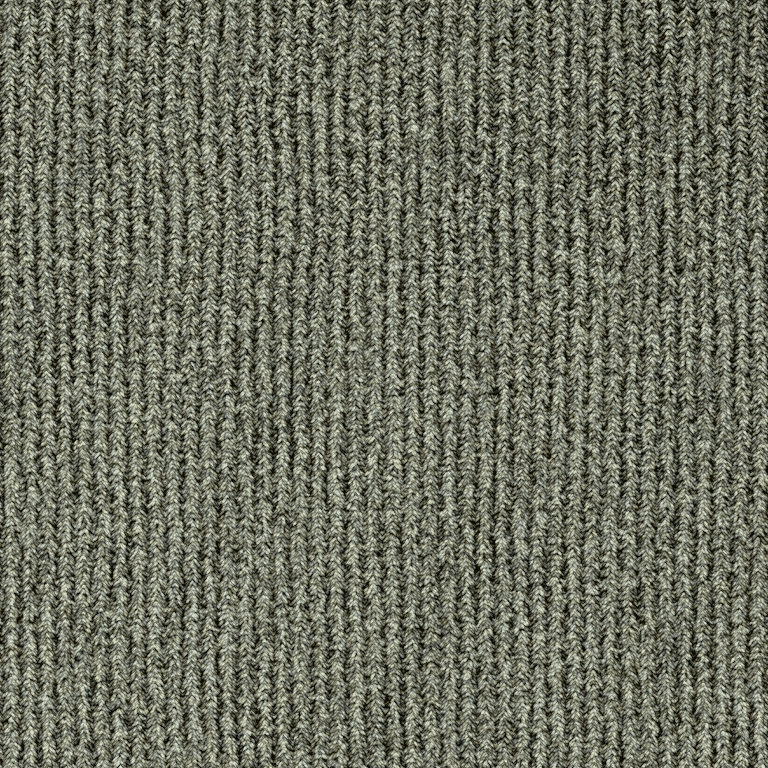
Reproduce this texture procedurally as a WebGL 2 fragment shader.

```glsl
#version 300 es
precision highp float;
// Ribbed grey-green woven cloth: vertical cords of crisp, tightly packed loops.
uniform vec2 u_resolution;
out vec4 fragColor;

float hash(vec2 p) {
    return fract(sin(dot(p, vec2(127.1, 311.7))) * 43758.5453);
}

float noise(vec2 p) {
    vec2 cell = floor(p);
    vec2 f = fract(p);
    f = f * f * (3.0 - 2.0 * f);
    return mix(mix(hash(cell), hash(cell + vec2(1.0, 0.0)), f.x),
               mix(hash(cell + vec2(0.0, 1.0)), hash(cell + 1.0), f.x), f.y);
}

// Noise centred on zero
float grain(vec2 p) {
    return noise(p) - 0.5;
}

// Scattered yarn loops: x = distance to the nearest loop, y = its blended shade
vec2 yarnLoops(vec2 p) {
    vec2 cell = floor(p);
    float nearest = 4.0;
    float shade = 0.0;
    float total = 0.0001;
    for (int j = -1; j <= 1; j++) {
        for (int i = -1; i <= 1; i++) {
            vec2 id = cell + vec2(i, j);
            vec2 seed = id + vec2(hash(id), hash(id + 37.3));
            float d2 = dot(p - seed, p - seed);
            float weight = exp(-14.0 * d2);
            nearest = min(nearest, d2);
            shade += weight * hash(id + 71.9);
            total += weight;
        }
    }
    return vec2(sqrt(nearest), shade / total - 0.5);
}

void main() {
    vec2 uv = gl_FragCoord.xy / min(u_resolution.x, u_resolution.y);

    // Cords drift gently and have ragged edges
    float drift = 0.35 * grain(uv * vec2(5.0, 7.0));
    float ragged = 0.34 * grain(uv * vec2(80.0, 100.0) + 17.0);
    float cord = uv.x * 42.0 + drift;
    float fromCrest = abs(fract(cord) - 0.5);
    float fromRaggedCrest = abs(fract(cord + ragged) - 0.5);

    // Loops lean opposite ways on the two flanks of each cord
    vec2 slanted = uv + vec2(0.0, fromCrest * 0.018);
    vec2 yarn = yarnLoops(slanted * vec2(205.0, 265.0) + 41.0);
    float speckle = grain(uv * vec2(440.0, 450.0) + 73.0);

    // Soft grooves between cords, slightly uneven in depth
    float pits = 0.6 + 0.8 * noise(uv * vec2(95.0, 150.0) + 29.0);
    float groove = smoothstep(0.16, 0.5, fromRaggedCrest) * pits;

    // Broad uneven lighting, a little darker towards the upper right
    float light = 0.05 * grain(uv * 3.5 + 5.0) - 0.04 * (uv.x + uv.y - 1.0);

    float tone = 0.62 - 0.85 * (yarn.x - 0.45) + 0.62 * yarn.y
               + 0.4 * speckle - 0.38 * groove + light;
    tone = clamp(tone, -0.08, 1.15);

    // Dark olive to pale sage, with slightly warmer and cooler yarns
    vec3 color = mix(vec3(0.105, 0.102, 0.06), vec3(0.75, 0.77, 0.69), tone);
    color += vec3(0.025, 0.01, -0.035) * grain(uv * 180.0 + 91.0);

    fragColor = vec4(clamp(color, 0.0, 1.0), 1.0);
}
```
